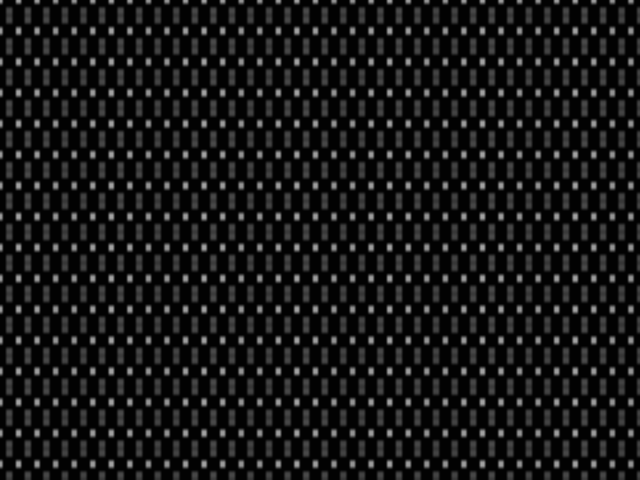
This pattern is drawn by a Shadertoy shader. Its source:

```glsl
// Woven dark mesh: rows of small bright studs alternate with rows of tall dim
// bars, offset by half a cell. Each mark is a product of two soft falloffs
// in a repeated cell; a slow sine varies the brightness between columns.

const vec2 CELL = vec2(0.03866, 0.06446);       // cell size, canvas height = 1
const float GROUND = 0.006;                     // background grey
const float STUD_GREY = 0.60;
const float BAR_GREY = 0.27;
const vec2 STUD_CORE = vec2(0.05, 0.03);        // half sizes, in cells
const vec2 STUD_EDGE = vec2(0.235, 0.20);
const vec2 BAR_CORE = vec2(0.07, 0.20);
const vec2 BAR_EDGE = vec2(0.27, 0.34);
const float LOBE_SPACING = 0.28;                // between the two bar lobes
const float LOBE_DEPTH = 0.10;
const float BEAT_COLUMNS = 5.0;                 // columns per brightness beat
const float BEAT_DEPTH = 0.05;
const float TAU = 6.28318;

// Soft rectangle: 1 inside the core, 0 beyond the edge.
float softBox(vec2 offset, vec2 core, vec2 edge) {
    vec2 falloff = 1.0 - smoothstep(core, edge, abs(offset));
    return falloff.x * falloff.y;
}

// Offset from the nearest cell centre, in cells.
vec2 centredCell(vec2 p) {
    return fract(p + 0.5) - 0.5;
}

float columnBeat(float column) {
    return 1.0 + BEAT_DEPTH * cos(TAU * (column - 1.0) / BEAT_COLUMNS);
}

void mainImage(out vec4 fragColor, in vec2 fragCoord) {
    // Cell coordinates, counted from the upper left corner
    vec2 fromTop = vec2(fragCoord.x, iResolution.y - fragCoord.y);
    vec2 grid = fromTop / iResolution.y / CELL;

    // Bright studs on the cell corners
    float stud = softBox(centredCell(grid), STUD_CORE, STUD_EDGE);
    stud *= columnBeat(floor(grid.x + 0.5));

    // Dim bars in the cell middles, each with two faint lobes
    vec2 barOffset = centredCell(grid - 0.5);
    float bar = softBox(barOffset, BAR_CORE, BAR_EDGE);
    bar *= 1.0 - LOBE_DEPTH * (1.0 + cos(TAU * barOffset.y / LOBE_SPACING));
    bar *= columnBeat(floor(grid.x));

    float grey = GROUND + max(STUD_GREY * stud, BAR_GREY * bar);
    fragColor = vec4(vec3(grey), 1.0);
}
```
